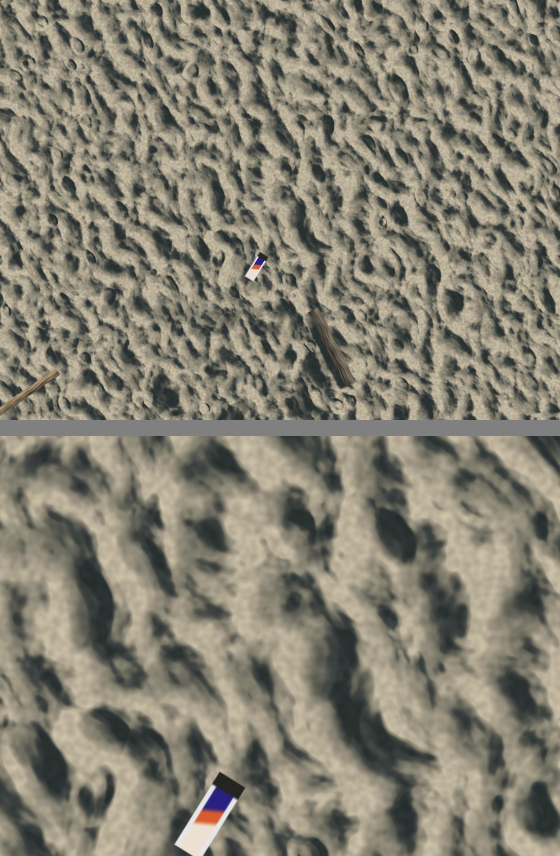
Top, the full canvas; bottom, a detail of the centre.
Reproduce this texture procedurally as a Shadertoy shader.

```glsl
// Trampled beach sand from above under a low sun at the upper right.
// Stretched gradient noise and scattered footprints form a height field; the
// horizon slope toward the sun picks the sand tone. Driftwood and a packet on top.

#define SUN_DIR normalize(vec2(0.85, 0.5))
#define RELIEF_SCALE vec2(21.0, 29.0) // cells per canvas height: along, across ridges
#define WARP 0.022
#define PIT_CELL 1.9
#define PIT_DEPTH 0.32
#define PIT_SHARE 0.6
#define CRUMBS 0.11
#define EXPOSURE 0.17
#define CHURN 1.0
#define GRAIN 0.13

vec2 hash2(vec2 cell) {
    uvec2 n = uvec2(ivec2(cell)) * uvec2(1597u, 3812u) + uvec2(7919u, 104u);
    uint h = (n.x ^ (n.y * 40503u)) * 747796u;
    h = (h ^ (h >> 15)) * 277803u;
    h = (h ^ (h >> 13)) * 668265u;
    h ^= h >> 16;
    return vec2(h & 65535u, h >> 16) / 65535.0;
}

float corner(vec2 cell, vec2 offset) {
    float angle = 6.2832 * hash2(cell).x;
    return dot(vec2(cos(angle), sin(angle)), offset);
}

float gradNoise(vec2 p) {
    vec2 i = floor(p), f = p - i, e = vec2(1.0, 0.0);
    vec2 w = f * f * f * (f * (f * 6.0 - 15.0) + 10.0);
    return mix(mix(corner(i, f), corner(i + e, f - e), w.x),
               mix(corner(i + e.yx, f - e.yx), corner(i + 1.0, f - 1.0), w.x), w.y);
}

// Jittered footprints with flat floors and steep rims
float pits(vec2 q) {
    vec2 g = q / PIT_CELL, base = floor(g);
    float depth = 0.0;
    for (int y = -1; y <= 1; y++)
    for (int x = -1; x <= 1; x++) {
        vec2 cell = base + vec2(x, y);
        vec2 kind = hash2(cell + 57.0);
        float r = length(g - cell - 0.15 - 0.7 * hash2(cell));
        float size = mix(0.2, 0.42, kind.y);
        float hole = 1.0 - smoothstep(0.5 * size, size, r);
        depth = max(depth, hole * step(kind.x, PIT_SHARE));
    }
    return depth;
}

// Ridges, cross ripples, then crumbs of equal size in all directions
float height(vec2 q) {
    vec2 even = q / RELIEF_SCALE;
    return 0.9 * gradNoise(q) + 0.27 * gradNoise(q * vec2(2.4, 1.9) + 13.7)
         + CRUMBS * gradNoise(even * 78.0 + 41.3)
         + 0.4 * CRUMBS * gradNoise(even * 145.0 + 9.1) - PIT_DEPTH * pits(q);
}

float ramp(float x, float a, float b) { return clamp((x - a) / (b - a), 0.0, 1.0); }

vec3 sandTone(float z) {
    vec3 col = vec3(0.16, 0.19, 0.19);
    col = mix(col, vec3(0.25, 0.27, 0.26), ramp(z, -1.60, -0.96));
    col = mix(col, vec3(0.37, 0.37, 0.33), ramp(z, -0.96, -0.66));
    col = mix(col, vec3(0.49, 0.48, 0.42), ramp(z, -0.66, -0.36));
    col = mix(col, vec3(0.60, 0.57, 0.50), ramp(z, -0.36, 0.03));
    return mix(col, vec3(0.74, 0.70, 0.61), ramp(z, 0.03, 0.50));
}

// Coordinates along and across an axis
vec2 toAxis(vec2 p, vec2 centre, vec2 dir) {
    p -= centre;
    return vec2(dot(p, dir), dot(p, vec2(-dir.y, dir.x)));
}

float boxMask(vec2 p, vec2 halfSize, float soft) {
    vec2 d = abs(p) - halfSize;
    float dist = length(max(d, 0.0)) + min(max(d.x, d.y), 0.0);
    return 1.0 - smoothstep(-soft, soft, dist);
}

vec3 wood(vec2 a, float halfWidth, vec3 tone) {
    float fibre = gradNoise(a * vec2(35.0, 300.0));
    return tone * (0.75 + 0.45 * smoothstep(-0.5, 0.6, a.y / halfWidth) + 0.5 * fibre);
}

void mainImage(out vec4 fragColor, in vec2 fragCoord) {
    vec2 p = fragCoord / iResolution.y;
    float edge = 1.0 / iResolution.y;

    // Relief space: x runs along the ridges, y toward the sun
    vec2 bent = p + WARP * vec2(gradNoise(p * 11.0), gradNoise(p * 11.0 + 31.0));
    vec2 q = vec2(dot(bent, vec2(SUN_DIR.y, -SUN_DIR.x)), dot(bent, SUN_DIR)) * RELIEF_SCALE;

    // Lowest clearance toward the sun: negative values lie in shadow
    float here = height(q);
    float facing = (here - height(q + vec2(0.0, 0.13))) / 0.13;
    float clearance = facing;
    for (int i = 1; i <= 3; i++) {
        float t = 0.08 + 0.29 * float(i);
        clearance = min(clearance, (here - height(q + vec2(0.0, t))) / t);
    }
    float light = clearance + 0.24 * facing + EXPOSURE;

    // Dug-up hollows low in the middle
    float dug = 1.0 - smoothstep(0.4, 1.0, length((p - vec2(0.57, 0.08)) / vec2(0.34, 0.25)));
    float lump = gradNoise(p * 10.0 + 5.0) + 0.4 * gradNoise(p * 27.0);
    light -= CHURN * dug * smoothstep(0.04, 0.22, lump);

    // Objects and their shadows
    vec2 logDir = normalize(vec2(0.445, -0.896)), logMid = vec2(0.791, 0.174);
    vec2 logSize = vec2(0.099, 0.013);
    vec2 packDir = normalize(vec2(0.53, 0.85)), packMid = vec2(0.611, 0.365);
    vec2 packSize = vec2(0.034, 0.012);
    light -= 1.3 * boxMask(toAxis(p + 0.016 * SUN_DIR, logMid, logDir), logSize, 0.004);
    light -= 0.9 * boxMask(toAxis(p + 0.018 * SUN_DIR, packMid, packDir), packSize, 0.005);

    vec3 col = sandTone(light);
    col *= 1.0 + GRAIN * (gradNoise(p * 165.0) + 0.7 * gradNoise(p * 90.0));

    vec2 a = toAxis(p, logMid, logDir);
    a.y += 0.004 * gradNoise(vec2(a.x * 40.0, 2.5));
    col = mix(col, wood(a, logSize.y, vec3(0.38, 0.35, 0.30)), boxMask(a, logSize, edge));
    a = toAxis(p, vec2(0.06, 0.062), normalize(vec2(0.82, 0.57)));
    a.y += 0.003 * gradNoise(vec2(a.x * 30.0, 7.5));
    col = mix(col, wood(a, 0.009, vec3(0.53, 0.46, 0.36)), boxMask(a, vec2(0.095, 0.009), edge));

    // Plain packet: pale base, warm and blue bands, dark cap
    a = toAxis(p, packMid, packDir);
    float band = a.x + 0.5 * a.y;
    vec3 pack = mix(vec3(0.92, 0.88, 0.82), vec3(0.85, 0.36, 0.18), smoothstep(-0.010, -0.004, band));
    pack = mix(pack, vec3(0.16, 0.13, 0.50), smoothstep(0.002, 0.008, band));
    pack = mix(pack, vec3(0.90), smoothstep(0.007, 0.009, abs(a.y)));
    pack = mix(pack, vec3(0.15, 0.14, 0.13), smoothstep(0.021, 0.024, a.x));
    col = mix(col, pack, boxMask(a, packSize, edge));

    fragColor = vec4(col, 1.0);
}
```
